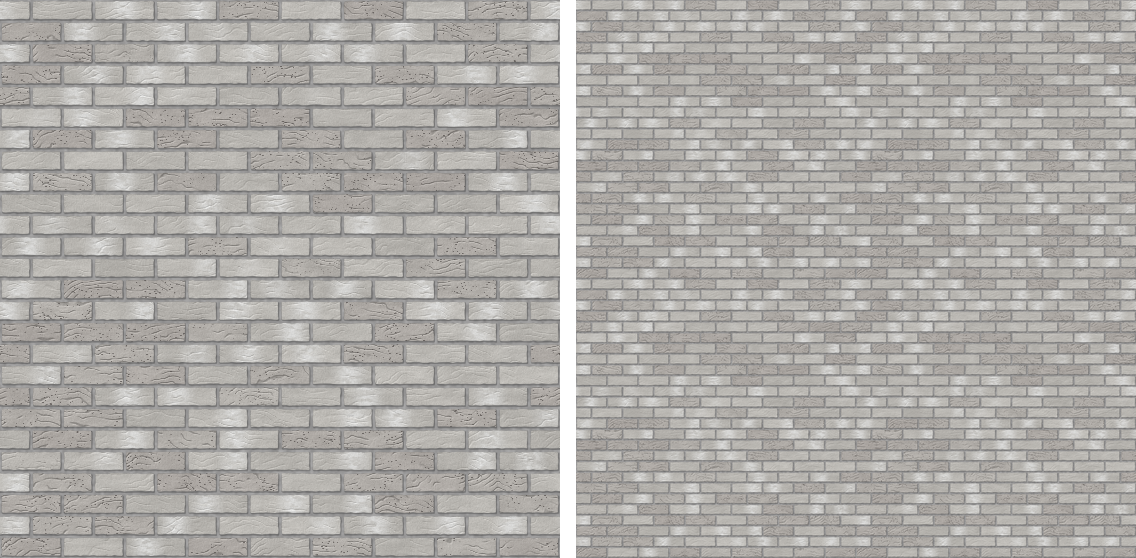
Left, the tile; right, the same tile 2 across and 2 down.
Give the GLSL for this texture, as a Shadertoy shader.

```glsl
// Running-bond wall of pale grey handmade bricks: plain, chalky and pitted faces in grey mortar.
const vec2 BRICKS = vec2(9.0, 26.0);      // bricks per course, courses (even)
const vec2 CELL = vec2(2.9, 1.0);         // brick pitch in course heights
const vec2 HALF_BRICK = vec2(1.37, 0.415);
const vec2 TO_LIGHT = vec2(-0.035, 0.045);
const float NO_WRAP = 4096.0;

const vec3 MORTAR = vec3(0.605, 0.602, 0.602);
const vec3 CLAY_PALE = vec3(0.75, 0.74, 0.72);
const vec3 CLAY_DEEP = vec3(0.7, 0.69, 0.67);
const vec3 CLAY_ROUGH = vec3(0.67, 0.65, 0.632);
const vec3 CHALK = vec3(0.85, 0.85, 0.845);
const vec3 PIT = vec3(0.36, 0.34, 0.33);

// Whole-number remainder, safe against rounding at the period.
vec2 wrap(vec2 cell, vec2 period) { return floor(mod(cell + 0.5, period)); }

float hash(vec2 p) {
    vec3 a = fract(p.xyx * 0.1031);
    a += dot(a, a.yzx + 33.33);
    return fract((a.x + a.y) * a.z);
}

// Value noise that wraps after a whole number of cells.
float noise(vec2 p, vec2 period) {
    vec2 i = floor(p), f = fract(p);
    f = f * f * (3.0 - 2.0 * f);
    vec2 a = wrap(i, period), b = wrap(i + 1.0, period);
    return mix(mix(hash(a), hash(vec2(b.x, a.y)), f.x),
               mix(hash(vec2(a.x, b.y)), hash(b), f.x), f.y);
}

float faceNoise(vec2 p) { return noise(p, vec2(NO_WRAP)); }

// Cellular pits: one hole of random size per cell, many of them empty.
float pits(vec2 p) {
    float hole = 0.0;
    for (int k = 0; k < 9; k++) {
        vec2 neighbour = vec2(k % 3 - 1, k / 3 - 1);
        vec2 cell = wrap(floor(p) + neighbour, vec2(NO_WRAP));
        vec2 center = vec2(hash(cell + 11.0), hash(cell + 47.0));
        float radius = 0.45 * max(hash(cell + 83.0) - 0.35, 0.0);
        float dist = length(fract(p) - neighbour - center);
        hole = max(hole, 1.0 - smoothstep(radius * 0.5, radius + 0.03, dist));
    }
    return hole;
}

float roundedBox(vec2 p, vec2 halfSize, float radius) {
    vec2 q = abs(p) - halfSize + radius;
    return length(max(q, 0.0)) + min(max(q.x, q.y), 0.0) - radius;
}

// Thin bowed folds, bent by noise and fading in and out.
float creases(vec2 p, vec2 offset, float bow, float slant) {
    float warp = faceNoise(p * vec2(1.2, 1.5) + offset)
               + 0.3 * faceNoise(p * vec2(4.0, 5.0) + offset);
    float fold = 3.4 * p.y + bow * p.x * p.x + slant * p.x + 1.6 * warp;
    float line = 1.0 - smoothstep(0.02, 0.17, abs(fract(fold) - 0.5));
    return line * smoothstep(0.36, 0.68, faceNoise(p * vec2(2.2, 3.5) + offset + 31.0));
}

float relief(vec2 p, vec2 offset, float bow, float slant, float depth) {
    return 0.26 * faceNoise(p * vec2(4.0, 8.0) + offset)
         + 0.2 * faceNoise(p * 17.0 + offset)
         - depth * creases(p, offset, bow, slant);
}

vec3 brickFace(vec2 p, vec2 id, float edge) {
    vec2 offset = floor(900.0 * vec2(hash(id + 3.0), hash(id + 17.0))) + 20.0;
    float kind = hash(id + 61.0);
    float rough = 1.0 - smoothstep(0.3, 0.4, kind);
    float chalky = smoothstep(0.6, 0.76, kind);
    float bow = 1.1 * (hash(id + 29.0) - 0.3);
    float slant = 2.2 * (hash(id + 37.0) - 0.5);
    // Clay tone with soft blotches
    vec3 color = mix(CLAY_DEEP, CLAY_PALE, hash(id + 71.0));
    color = mix(color, CLAY_ROUGH, rough * (0.4 + 0.6 * hash(id + 5.0)));
    color += 0.05 * (faceNoise(p * vec2(1.5, 3.0) + offset) - 0.5);
    // Streaky chalk wash over one part of the face
    float side = 1.6 * (hash(id + 43.0) - 0.35);
    vec2 streak = vec2(p.x * 3.0 + p.y * 2.0, p.y * 7.0 - slant * p.x) + offset;
    float patchy = 0.6 * faceNoise(streak + 9.0) + 0.4 * faceNoise(streak * 2.3);
    float spread = 1.0 - smoothstep(0.1, 1.0, abs(p.x - side) + 0.5 * (patchy - 0.5));
    color = mix(color, CHALK, chalky * spread * (0.4 + 0.6 * smoothstep(0.25, 0.7, patchy)));
    // Folds lit from the upper left
    float depth = mix(0.38, 0.65, max(rough, chalky * spread));
    float slope = relief(p, offset, bow, slant, depth)
                - relief(p + TO_LIGHT, offset, bow, slant, depth);
    color += 0.15 * clamp(slope, -0.7, 0.5);
    color *= 1.0 - 0.16 * rough * creases(p, offset, bow, slant);
    // Pits gather in patches on rough bricks
    float cluster = smoothstep(0.3, 0.6, faceNoise(p * vec2(1.6, 2.5) + offset + 51.0));
    color = mix(color, PIT, 0.8 * rough * cluster * pits(p * vec2(5.0, 8.5) + offset));
    // Fine grain and worn rim
    color += 0.04 * (faceNoise(p * 24.0 + offset) - 0.5);
    return color * mix(0.9, 1.0, smoothstep(0.0, 0.045, -edge));
}

void mainImage(out vec4 fragColor, in vec2 fragCoord) {
    vec2 uv = fragCoord / iResolution.xy;
    float pixel = BRICKS.y / iResolution.y;
    // Brick index and local position; odd courses shift by half a brick
    vec2 grid = uv * BRICKS;
    grid.x += 0.5 * mod(floor(grid.y), 2.0);
    vec2 id = wrap(floor(grid), BRICKS);
    vec2 cellPos = (fract(grid) - 0.5) * CELL;
    vec2 p = cellPos - vec2(0.0, 0.025);
    float wobble = 0.04 * (faceNoise(p * 5.0 + 40.0 + 13.0 * id) - 0.5);
    float edge = roundedBox(p, HALF_BRICK, 0.06) + wobble;
    // Sandy mortar; the cast shadow fades out before the middle of the joint
    float sand = 0.5 * noise(uv * 230.0, vec2(230.0)) + 0.5 * noise(uv * 120.0, vec2(120.0));
    vec3 color = MORTAR + 0.15 * (sand - 0.5);
    float shadow = 1.0 - smoothstep(-0.01, 0.07, roundedBox(p + TO_LIGHT, HALF_BRICK, 0.06) + wobble);
    vec2 toJoint = 0.5 * CELL - abs(cellPos);
    color *= 1.0 - 0.24 * shadow * smoothstep(0.0, 0.05, min(toJoint.x, toJoint.y));
    float cover = 1.0 - smoothstep(-0.6 * pixel, 0.6 * pixel, edge);
    color = mix(color, brickFace(p, id, edge), cover);
    fragColor = vec4(clamp(color, 0.0, 1.0), 1.0);
}
```
